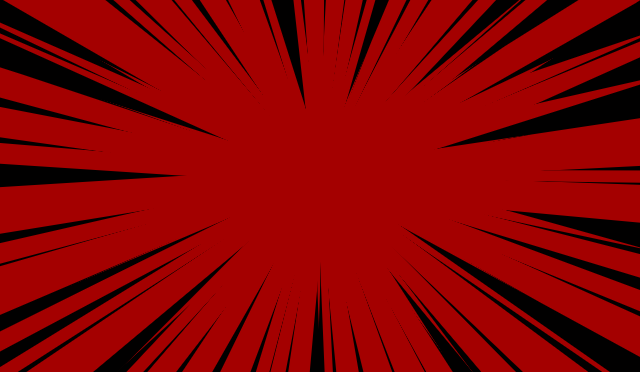
A Shadertoy shader for this background:

```glsl
// Comic-style speed lines: black wedges rush from the frame toward a clear
// red centre. Each wedge is a signed distance along its own radial axis;
// a few broad accents set the composition, hashed slivers fill the rim.

const vec3 RED = vec3(0.645, 0.0, 0.0);
const vec3 INK = vec3(0.005, 0.0, 0.0);
const vec2 FOCUS = vec2(0.5, 0.527);          // vanishing point, share of canvas
const vec2 CLEAR_RADII = vec2(0.39, 0.25);    // ellipse kept free of slivers
const float TIP_SPREAD = 0.75;                // how far tips retreat from it
const vec2 SLIVER_SLOPE = vec2(0.009, 0.038); // thinnest and widest sliver
const int SLIVER_COUNT = 54;
const float SEED = 17.0;
const float TAU = 6.2831853;

// Broad accents: angle, tip radius in canvas heights, half-width slope
const int ACCENT_COUNT = 16;
const vec3 ACCENTS[ACCENT_COUNT] = vec3[](
    vec3( 0.228, 0.327, 0.079), vec3( 0.322, 0.614, 0.100),
    vec3( 0.456, 0.632, 0.130), vec3( 0.630, 0.451, 0.070),
    vec3( 0.755, 0.336, 0.060), vec3( 1.232, 0.215, 0.060),
    vec3( 1.780, 0.188, 0.098), vec3( 2.668, 0.531, 0.060),
    vec3( 2.775, 0.280, 0.057), vec3( 3.140, 0.368, 0.064),
    vec3(-2.710, 0.294, 0.030), vec3(-2.400, 0.285, 0.045),
    vec3(-1.595, 0.300, 0.065), vec3(-0.940, 0.323, 0.060),
    vec3(-0.555, 0.265, 0.055), vec3(-0.182, 0.511, 0.090));

float hash(float n) {
    n = fract(n * 0.1031);
    n *= n + 33.33;
    n *= n + n;
    return fract(n);
}

// Distance to a wedge opening outward from its tip; positive inside
float wedge(vec2 p, float angle, float tip, float slope) {
    vec2 axis = vec2(cos(angle), sin(angle));
    float along = dot(p, axis) - tip;
    float across = abs(p.x * axis.y - p.y * axis.x);
    return (slope * along - across) * inversesqrt(1.0 + slope * slope);
}

// Radius of the clear ellipse in a given direction
float clearRadius(float angle) {
    return 1.0 / length(vec2(cos(angle), sin(angle)) / CLEAR_RADII);
}

float accents(vec2 p) {
    float inside = -1.0;
    for (int i = 0; i < ACCENT_COUNT; i++) {
        vec3 a = ACCENTS[i];
        inside = max(inside, wedge(p, a.x, a.y, a.z));
    }
    return inside;
}

// Thin wedges with jittered direction, reach and width
float slivers(vec2 p) {
    float inside = -1.0;
    for (int i = 0; i < SLIVER_COUNT; i++) {
        float id = float(i) + SEED;
        float angle = TAU * (float(i) + 0.8 * hash(id)) / float(SLIVER_COUNT);
        float tip = clearRadius(angle) * (1.0 + TIP_SPREAD * hash(id + 71.0));
        float slope = mix(SLIVER_SLOPE.x, SLIVER_SLOPE.y, hash(id + 139.0));
        inside = max(inside, wedge(p, angle, tip, slope));
    }
    return inside;
}

void mainImage(out vec4 fragColor, in vec2 fragCoord) {
    vec2 p = (fragCoord - FOCUS * iResolution.xy) / iResolution.y;

    // One-pixel soft edge
    float inside = max(accents(p), slivers(p));
    float ink = clamp(0.5 + inside * iResolution.y, 0.0, 1.0);

    fragColor = vec4(mix(RED, INK, ink), 1.0);
}
```
